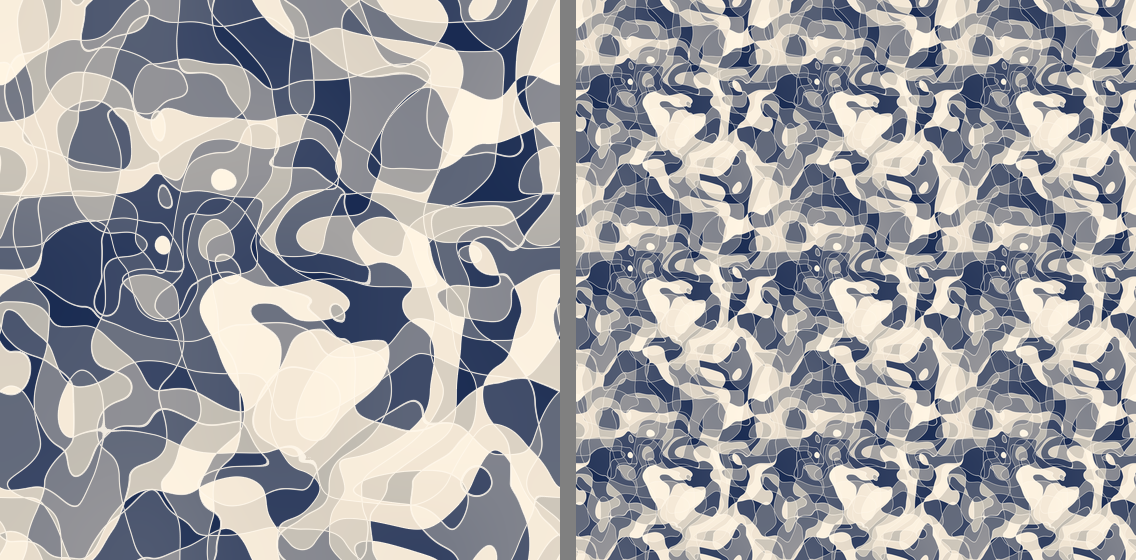
Left, the tile; right, the same tile 3 across and 3 down.
Give the GLSL for this pattern, as a WebGL 2 fragment shader.

```glsl
#version 300 es
precision highp float;
// Abstract camouflage of folded, overlapping patches in cream, grey and navy.
// Two wrapping grids are bent by periodic noise; their random cell values are
// blended into one tone, and thin pale outlines follow every cell border.

#define COARSE_CELLS 7      // cells across the canvas, first grid
#define FINE_CELLS 8        // cells across the canvas, second grid
#define FINE_WEIGHT 0.34    // share of the second grid in the tone, below 0.5
#define WARP_CELLS 7        // noise cells of the folding warp
#define WARP_AMOUNT 0.138   // folding distance in canvas units
#define BEND_CELLS 5        // noise cells of the bend applied before folding
#define BEND_AMOUNT 0.045   // bending distance in canvas units
#define LINE_HALF 0.0012    // half width of an outline in canvas units
#define LINE_OPACITY 0.86
#define SHADE_AMOUNT 0.04   // soft drift of tone inside the patches

uniform vec2 u_resolution;
out vec4 fragColor;

const vec3 LINE_COLOR = vec3(1.0, 0.97, 0.92);

// Palette from light to dark, with the tone rank at which each is reached
const vec3 TONES[7] = vec3[7](
    vec3(1.00, 0.96, 0.89), vec3(0.94, 0.89, 0.82), vec3(0.76, 0.74, 0.70),
    vec3(0.57, 0.57, 0.59), vec3(0.38, 0.41, 0.48), vec3(0.23, 0.28, 0.40),
    vec3(0.10, 0.17, 0.32));
const float STOPS[7] = float[7](0.0, 0.21, 0.44, 0.61, 0.76, 0.88, 0.99);

// Two random values in 0..1 for an integer cell
vec2 hash2(ivec2 cell, int seed) {
    uvec3 v = uvec3(cell.x, cell.y, seed) * 1664525u + 1013904223u;
    for (int i = 0; i < 2; i++) {
        v.x += v.y * v.z;
        v.y += v.z * v.x;
        v.z += v.x * v.y;
        v ^= v >> 16u;
    }
    return vec2(v.xy & 65535u) / 65535.0;
}

// Wraps a cell index into 0..count-1
ivec2 wrapCell(ivec2 cell, int count) {
    return (cell + 8 * count) % count;
}

// Smooth value noise in -1..1 that repeats over the unit square
vec2 noise2(vec2 p, int count, int seed) {
    p *= float(count);
    ivec2 cell = ivec2(floor(p));
    vec2 f = fract(p);
    f = f * f * (3.0 - 2.0 * f);
    vec2 a = hash2(wrapCell(cell, count), seed);
    vec2 b = hash2(wrapCell(cell + ivec2(1, 0), count), seed);
    vec2 c = hash2(wrapCell(cell + ivec2(0, 1), count), seed);
    vec2 d = hash2(wrapCell(cell + ivec2(1, 1), count), seed);
    return mix(mix(a, b, f.x), mix(c, d, f.x), f.y) * 2.0 - 1.0;
}

// Grid coordinates folded by noise, calm in some areas and tangled in others
vec2 foldedGrid(vec2 p, int count, int seed) {
    vec2 bent = p + BEND_AMOUNT * noise2(p, BEND_CELLS, 11);
    float tangle = 1.0 + 0.6 * noise2(p, 3, 23).x;
    vec2 fold = noise2(bent, WARP_CELLS, seed);
    fold += 0.25 * noise2(bent, 2 * WARP_CELLS, seed + 1);
    return (p + WARP_AMOUNT * tangle * fold) * float(count) + 0.07 * float(seed);
}

// Outline coverage: thicker where the grid is stretched
float outline(vec2 grid, int count) {
    vec2 dx = dFdx(grid) * u_resolution.x;
    vec2 dy = dFdy(grid) * u_resolution.y;
    vec2 slope = max(sqrt(dx * dx + dy * dy), vec2(0.02));
    vec2 dist = abs(fract(grid + 0.5) - 0.5) / slope;
    vec2 halfWidth = LINE_HALF * (0.65 + 0.45 * float(count) / slope);
    float pixel = 1.0 / min(u_resolution.x, u_resolution.y);
    vec2 cover = 1.0 - smoothstep(halfWidth - 0.6 * pixel, halfWidth + 0.6 * pixel, dist);
    return max(cover.x, cover.y);
}

// Turns the weighted sum of two uniform values back into a uniform rank
float toneRank(float t) {
    float low = min(t, 1.0 - t);
    float major = 1.0 - FINE_WEIGHT;
    float rank = low < FINE_WEIGHT
        ? low * low / (2.0 * major * FINE_WEIGHT)
        : (low - 0.5 * FINE_WEIGHT) / major;
    return t < 0.5 ? rank : 1.0 - rank;
}

vec3 palette(float rank) {
    vec3 color = TONES[0];
    for (int i = 1; i < 7; i++) {
        float blend = (rank - STOPS[i - 1]) / (STOPS[i] - STOPS[i - 1]);
        color = mix(color, TONES[i], clamp(blend, 0.0, 1.0));
    }
    return color;
}

void main() {
    vec2 p = gl_FragCoord.xy / u_resolution;

    // Overlapping patches
    vec2 coarse = foldedGrid(p, COARSE_CELLS, 5);
    vec2 fine = foldedGrid(p, FINE_CELLS, 8);
    float coarseTone = hash2(wrapCell(ivec2(floor(coarse)), COARSE_CELLS), 31).x;
    float fineTone = hash2(wrapCell(ivec2(floor(fine)), FINE_CELLS), 47).x;
    float rank = toneRank(mix(coarseTone, fineTone, FINE_WEIGHT));
    rank += SHADE_AMOUNT * noise2(p, 4, 59).x;

    // Pale outlines on top
    float line = max(outline(coarse, COARSE_CELLS), outline(fine, FINE_CELLS));
    fragColor = vec4(mix(palette(rank), LINE_COLOR, LINE_OPACITY * line), 1.0);
}
```
